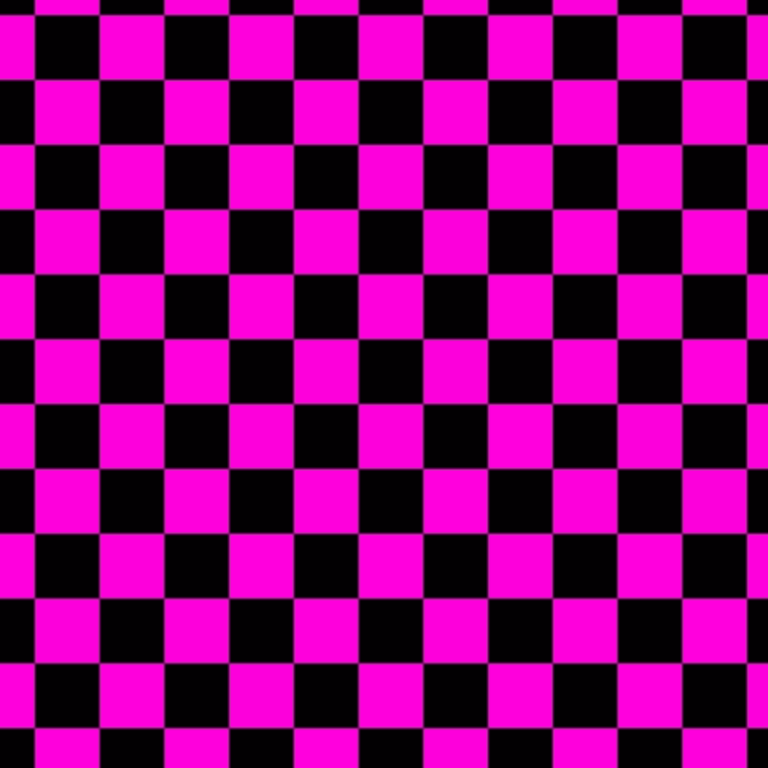
Reproduce this pattern procedurally as a three.js fragment shader.

```glsl
// Two-colour checkerboard, cropped part-way through its outer squares.
// A signed triangle wave per axis is softened and multiplied into the checks;
// a muted fringe follows each seam and a hash shifts each square's tone slightly.

#define PITCH vec2(0.08430, 0.08440)   // size of one square
#define ORIGIN vec2(0.0454, 0.0518)    // first seams from the lower left
#define SOFTNESS 0.0036                // half width of a seam's blend
#define FRINGE 0.12                    // green that greys the seam
#define TONE_DRIFT 0.012               // brightness change between squares
#define BLACK vec3(0.006, 0.0, 0.006)
#define MAGENTA vec3(0.995, 0.0, 0.862)

varying vec2 vUv;

float hash(vec2 p) {
  vec3 q = fract(vec3(p.xyx) * 0.1031);
  q += dot(q, q.yzx + 33.33);
  return fract((q.x + q.y) * q.z);
}

// Distance to the nearest seam on each axis, changing sign at every seam
vec2 seamDistance(vec2 grid) {
  return (0.5 - abs(mod(grid + 0.5, 2.0) - 1.0)) * PITCH;
}

void main() {
  vec2 grid = (vUv - ORIGIN) / PITCH;

  // Soft checks: 0 in black squares, 1 in magenta ones
  vec2 blend = max(vec2(SOFTNESS), fwidth(vUv));
  vec2 side = 2.0 * smoothstep(-blend, blend, seamDistance(grid)) - 1.0;
  float check = 0.5 - 0.5 * side.x * side.y;

  // Slight tone change from square to square
  float tone = 1.0 + TONE_DRIFT * (hash(floor(grid) + 20.0) - 0.5);
  vec3 color = mix(BLACK, MAGENTA * tone, check);

  // Greyed fringe on the magenta side of the seams
  float fringe = smoothstep(0.3, 0.65, check) * (1.0 - smoothstep(0.86, 1.0, check));
  color.g += FRINGE * fringe;

  gl_FragColor = vec4(color, 1.0);
}
```
